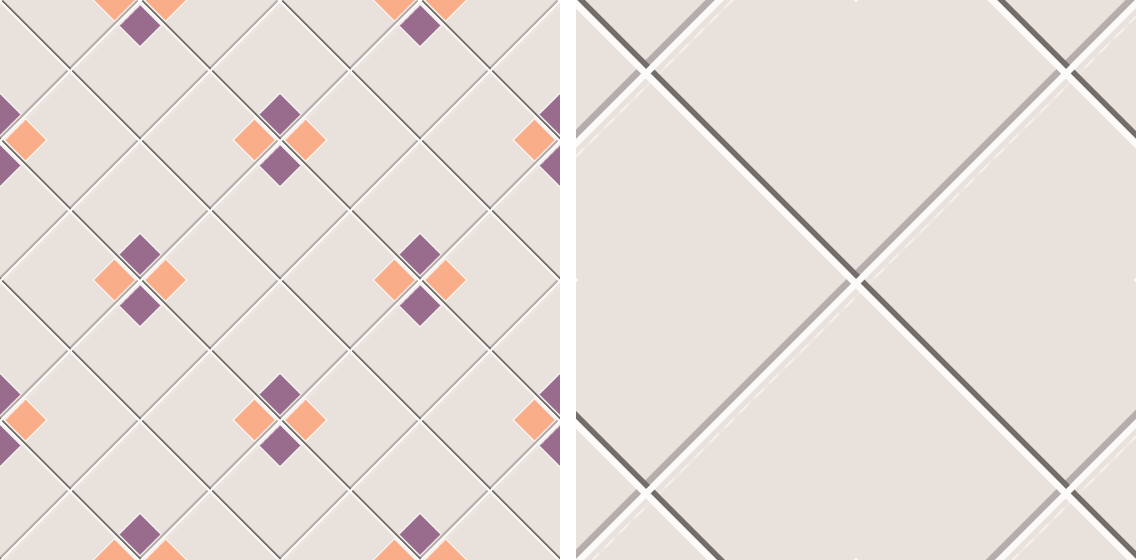
Left, the full canvas; right, a detail of the centre.
Give the GLSL for this pattern, as a Shadertoy shader.

```glsl
// Diagonal ceramic tiles, four diamonds across and down, with bevelled joints.
// Every second joint crossing carries four small squares in two accent colours.
// Both diagonals are folded with fract, so the pattern wraps on all edges.

const float TILES = 4.0;             // diamonds across and down
const float DASHES = 14.0;           // glint dashes along one tile side

// Lengths as fractions of the canvas
const float JEWEL_OFFSET = 0.0322;   // crossing to square centre, per diagonal
const float JEWEL_HALF = 0.0258;     // half the side of a square
const float JEWEL_RIM = 0.0019;      // pale outline of a square

// Joint strips: signed centre and half width
const vec2 FALLING_SHADE = vec2(0.0021, 0.0017);
const vec2 FALLING_LIGHT = vec2(-0.0016, 0.0020);
const vec2 RISING_SHADE = vec2(-0.0024, 0.0020);
const vec2 RISING_LIGHT = vec2(0.0015, 0.0019);
const vec2 GLINT = vec2(0.0070, 0.0007);

const vec3 TILE_COLOR = vec3(0.914, 0.882, 0.863);
const vec3 PURPLE = vec3(0.600, 0.425, 0.555);
const vec3 ORANGE = vec3(0.975, 0.680, 0.535);
const vec3 DARK_SHADE = vec3(0.45, 0.43, 0.41);
const vec3 SOFT_SHADE = vec3(0.71, 0.68, 0.67);
const vec3 LIGHT = vec3(0.99, 0.985, 0.98);

// Pixel coverage of the region where the distance is negative
float coverage(float dist, float pixel) {
    return clamp(0.5 - dist / pixel, 0.0, 1.0);
}

float strip(float dist, vec2 shape, float pixel) {
    return coverage(abs(dist - shape.x) - shape.y, pixel);
}

void mainImage(out vec4 fragColor, in vec2 fragCoord) {
    float pixel = 1.0 / min(iResolution.x, iResolution.y);
    vec2 p = fragCoord / iResolution.xy * TILES;

    // Whole values of x mark falling joints, whole values of y rising ones
    vec2 diagonal = vec2(p.x + p.y, p.x - p.y);
    float toCanvas = inversesqrt(2.0) / TILES;
    vec2 joint = (fract(diagonal + 0.5) - 0.5) * toCanvas;
    vec2 flower = (fract(diagonal * 0.5) - 0.5) * 2.0 * toCanvas;

    // Four squares around each odd crossing
    vec2 fromCentre = abs(abs(flower) - JEWEL_OFFSET);
    float jewel = max(fromCentre.x, fromCentre.y) - JEWEL_HALF;
    vec3 jewelColor = flower.x * flower.y > 0.0 ? ORANGE : PURPLE;
    vec3 color = mix(TILE_COLOR, LIGHT, coverage(jewel - JEWEL_RIM, pixel));
    color = mix(color, jewelColor, coverage(jewel, pixel));

    // Broken glint beside the rising joints
    float dash = smoothstep(0.1, 0.3, abs(fract(diagonal.x * DASHES) - 0.5));
    float glint = strip(joint.y, GLINT, pixel) * mix(0.25, 0.7, dash);
    color = mix(color, mix(color, LIGHT, 0.8), glint);

    // Joint shadows first, then the lit edges across them
    color = mix(color, SOFT_SHADE, strip(joint.y, RISING_SHADE, pixel));
    color = mix(color, DARK_SHADE, strip(joint.x, FALLING_SHADE, pixel));
    color = mix(color, LIGHT, strip(joint.y, RISING_LIGHT, pixel));
    color = mix(color, LIGHT, strip(joint.x, FALLING_LIGHT, pixel));

    fragColor = vec4(color, 1.0);
}
```
